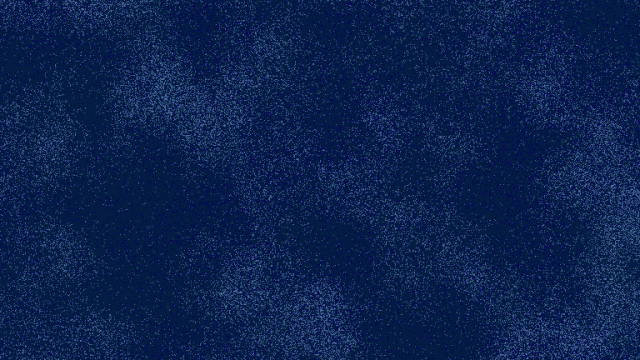
A WebGL 2 fragment shader for this texture:

```glsl
#version 300 es
precision highp float;
precision highp int;
// Deep navy field dusted with fine square grains, pale and indigo.
// Gradient-noise clouds set how densely each kind of grain falls;
// grains are averaged over the pixel footprint to smooth their edges.

uniform vec2 u_resolution;
out vec4 fragColor;

const float GRAIN_ROWS = 432.0;
const vec3 NAVY   = vec3(0.016, 0.113, 0.257);
const vec3 INDIGO = vec3(0.020, 0.005, 0.345);
const vec3 PALE   = vec3(0.290, 0.430, 0.620);

// Integer hash of a lattice cell, result in 0..1
float hash(ivec2 cell, uint seed) {
    uint h = uint(cell.x) * 1597u + uint(cell.y) * 51749u + seed * 7919u;
    h = h * 747796u + 28913u;
    h = (h ^ (h >> 15u)) * 739391u;
    h = (h ^ (h >> 13u)) * 277803u;
    h ^= h >> 16u;
    return float(h & 65535u) / 65536.0;
}

// Dot product of a random unit gradient with the offset from its corner
float cornerSlope(ivec2 corner, vec2 offset, uint seed) {
    float angle = 6.28319 * hash(corner, seed);
    return dot(vec2(cos(angle), sin(angle)), offset);
}

float gradientNoise(vec2 p, uint seed) {
    ivec2 c = ivec2(floor(p));
    vec2 f = fract(p);
    vec2 s = f * f * f * (f * (f * 6.0 - 15.0) + 10.0);
    float low = mix(cornerSlope(c, f, seed),
                    cornerSlope(c + ivec2(1, 0), f - vec2(1, 0), seed), s.x);
    float high = mix(cornerSlope(c + ivec2(0, 1), f - vec2(0, 1), seed),
                     cornerSlope(c + ivec2(1, 1), f - vec2(1, 1), seed), s.x);
    return mix(low, high, s.y);
}

float clouds(vec2 p, uint seed) {
    float sum = 0.0;
    float amplitude = 0.8;
    for (uint octave = 0u; octave < 5u; octave++) {
        sum += amplitude * gradientNoise(p, seed + octave);
        p = mat2(1.6, 1.2, -1.2, 1.6) * p + 3.7;
        amplitude *= 0.5;
    }
    return sum;
}

// Chance that a cell holds a pale grain
float paleDensity(vec2 p) {
    float cover = smoothstep(-0.45, 0.65, clouds(p * 3.1 + 11.3, 3u));
    return 0.012 + 0.34 * pow(cover, 1.5);
}

// Chance that a cell holds an indigo grain
float indigoDensity(vec2 p) {
    return clamp(0.135 + 0.22 * clouds(p * 2.3 + 5.9, 21u), 0.03, 0.32);
}

vec3 grainColor(ivec2 cell, float pale, float indigo) {
    float pick = hash(cell, 47u);
    return pick < pale ? PALE : pick < pale + indigo ? INDIGO : NAVY;
}

// Area shared by a unit cell and a square footprint
float overlap(vec2 cell, vec2 center, float width) {
    vec2 lo = max(cell, center - 0.5 * width);
    vec2 hi = min(cell + 1.0, center + 0.5 * width);
    vec2 side = max(hi - lo, 0.0);
    return side.x * side.y;
}

// Average of the grains beneath one pixel
vec3 grainField(vec2 p, float width, float pale, float indigo) {
    vec2 home = floor(p);
    vec3 total = vec3(0.0);
    float area = 0.0;
    for (int y = -2; y <= 2; y++) {
        for (int x = -2; x <= 2; x++) {
            vec2 cell = home + vec2(x, y);
            float weight = overlap(cell, p, width);
            total += weight * grainColor(ivec2(cell), pale, indigo);
            area += weight;
        }
    }
    return total / area;
}

void main() {
    vec2 uv = gl_FragCoord.xy / u_resolution.y;
    float footprint = GRAIN_ROWS / u_resolution.y;
    vec3 color = grainField(uv * GRAIN_ROWS, footprint, paleDensity(uv), indigoDensity(uv));
    fragColor = vec4(color, 1.0);
}
```
